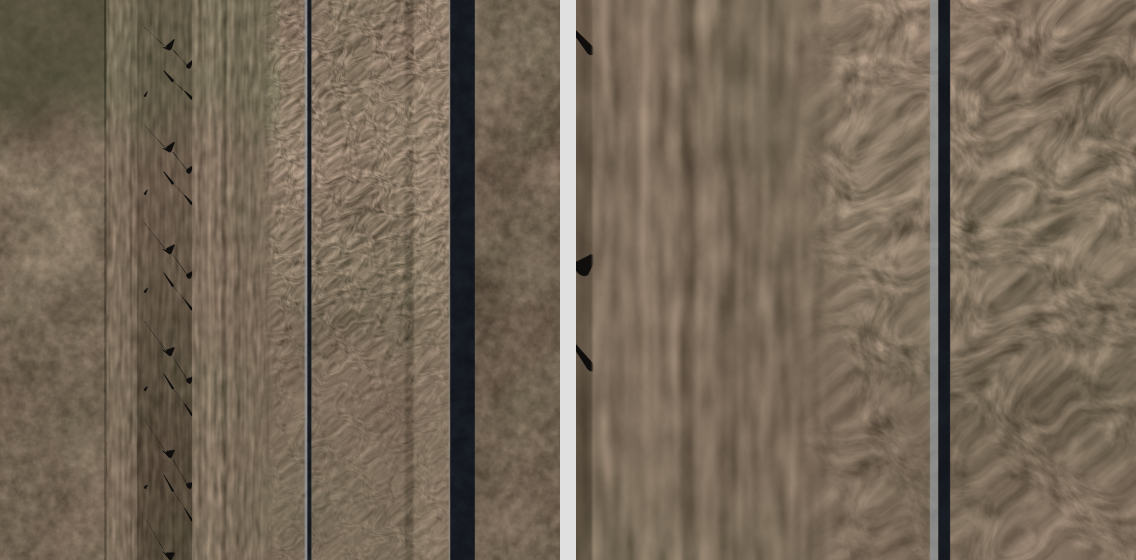
Left, the full canvas; right, a detail of the centre.
This texture is drawn by a WebGL 2 fragment shader. Its source:

```glsl
#version 300 es
precision highp float;
// Weathered wall of vertical strips: mottled plaster, grained mouldings, rough stucco
// and dark gaps. Gradient noise gives the wear; a sheared vertical repeat stacks
// dark twig marks inside the recessed strip.
uniform vec2 u_resolution;
out vec4 fragColor;

const vec3 STONE = vec3(0.47, 0.40, 0.34);
const vec3 TONE_STEP = vec3(0.082, 0.074, 0.068);
const vec3 OLIVE = vec3(-0.025, 0.0, -0.012);
const vec3 NAVY = vec3(0.085, 0.10, 0.125);
const vec3 SOOT = vec3(0.06, 0.055, 0.05);
const vec3 GLINT = vec3(0.58, 0.61, 0.63);

vec2 gradientAt(vec2 cell) {
  vec3 q = fract(cell.xyx * vec3(0.1031, 0.1030, 0.0973));
  q += dot(q, q.yzx + 33.33);
  return fract((q.xx + q.yz) * q.zy) * 2.0 - 1.0;
}

float gradientNoise(vec2 p) {
  vec2 i = floor(p), f = fract(p);
  vec2 w = f * f * f * (f * (f * 6.0 - 15.0) + 10.0);
  vec2 e = vec2(0.0, 1.0);
  float low = mix(dot(gradientAt(i), f), dot(gradientAt(i + e.yx), f - e.yx), w.x);
  float high = mix(dot(gradientAt(i + e), f - e), dot(gradientAt(i + 1.0), f - 1.0), w.x);
  return 1.5 * mix(low, high, w.y);
}

float fbm(vec2 p) {
  float sum = 0.0, amplitude = 0.6;
  for (int i = 0; i < 4; i++) {
    sum += amplitude * gradientNoise(p);
    p = mat2(1.6, 1.2, -1.2, 1.6) * p + 17.3;
    amplitude *= 0.55;
  }
  return sum;
}

// Coverage of the vertical strip between two x positions
float strip(float x, float left, float right, float soft) {
  return smoothstep(left - soft, left + soft, x) * (1.0 - smoothstep(right - soft, right + soft, x));
}

float patchAt(vec2 p, vec2 center, vec2 size) {
  vec2 d = (p - center) / size;
  return exp(-dot(d, d));
}

// Distance to a stroke whose radius runs from r0 to r1
float taper(vec2 p, vec2 a, vec2 b, float r0, float r1) {
  vec2 ab = b - a;
  float h = clamp(dot(p - a, ab) / dot(ab, ab), 0.0, 1.0);
  return length(p - a - ab * h) - mix(r0, r1, h);
}

float plaster(vec2 p) {
  return 1.5 * fbm(p * 8.0) + 1.5 * fbm(p * 48.0 + 5.0);
}

float grain(vec2 p) {
  float ribs = gradientNoise(vec2(p.x * 95.0, 3.37));
  float streaks = gradientNoise(p * vec2(170.0, 22.0)) + gradientNoise(p * vec2(90.0, 34.0) + 9.0);
  return 0.9 * ribs + 0.95 * streaks + 0.7 * fbm(p * vec2(75.0, 45.0));
}

// Side-lit bumps from the height difference towards the light
float stucco(vec2 p, float strength) {
  vec2 q = p * vec2(52.0, 62.0) + 1.4 * gradientNoise(p * 25.0);
  return strength * (fbm(q) - fbm(q + vec2(-0.22, 0.3))) + 0.7 * fbm(p * 9.0 + 3.0) + 0.5 * fbm(p * 90.0);
}

// Twig marks; the repeat grows with x, so each lower copy tilts further
float twigs(vec2 p, float aa) {
  float period = 0.1823 + 0.16 * (p.x - 0.3047);
  float down = 1.0 - p.y;
  float row = floor((down - 0.039) / period);
  vec2 q = vec2(p.x, down - row * period);
  float thin = taper(q, vec2(0.258, 0.049), vec2(0.297, 0.085), 0.0003, 0.0007);
  thin = min(thin, taper(q, vec2(0.309, 0.089), vec2(0.336, 0.119), 0.0008, 0.0008));
  thin = min(thin, taper(q, vec2(0.308, 0.144), vec2(0.330, 0.163), 0.0005, 0.0005));
  float bold = taper(q, vec2(0.302, 0.084), vec2(0.311, 0.071), 0.0055, 0.001);
  bold = min(bold, taper(q, vec2(0.291, 0.085), vec2(0.302, 0.087), 0.0005, 0.003));
  bold = min(bold, taper(q, vec2(0.337, 0.118), vec2(0.343, 0.110), 0.0045, 0.002));
  bold = min(bold, taper(q, vec2(0.293, 0.127), vec2(0.308, 0.144), 0.0008, 0.0026));
  bold = min(bold, taper(q, vec2(0.330, 0.163), vec2(0.342, 0.175), 0.001, 0.0028));
  bold = min(bold, taper(q, vec2(0.259, 0.171), vec2(0.263, 0.164), 0.002, 0.0008));
  float wear = 0.55 + 0.5 * gradientNoise(p * 60.0);
  return max(1.0 - smoothstep(-aa, aa, bold), wear * (1.0 - smoothstep(-aa, aa, thin)));
}

void main() {
  vec2 p = gl_FragCoord.xy / u_resolution;
  float aa = 0.8 / u_resolution.x;

  // Plaster at both sides, with broad stains
  float topStain = smoothstep(0.70, 0.86, p.y + 0.08 * fbm(p * 10.0)) * (1.0 - step(0.5, p.x));
  float tone = plaster(p) * (1.0 - 0.6 * topStain) - 1.1 * topStain;
  tone += 1.0 * patchAt(p, vec2(0.10, 0.60), vec2(0.09, 0.09)) - 0.5 * patchAt(p, vec2(0.06, 0.2), vec2(0.12));
  tone += 0.8 * patchAt(p, vec2(0.91, 0.89), vec2(0.07)) - 1.3 * patchAt(p, vec2(0.87, 0.45), vec2(0.05, 0.06));
  tone -= 0.35 * strip(p.x, 0.849, 1.1, aa);

  // Grained mouldings, then rough stucco
  float glow = 0.9 * patchAt(p, vec2(0.55, 0.72), vec2(0.4, 0.25));
  float wood = grain(p);
  tone = mix(tone, 0.35 + wood, strip(p.x, 0.189, 0.50, 0.001));
  float rough = stucco(p, 1.6 + 1.6 * smoothstep(0.25, 0.6, p.y));
  rough += 0.25 + glow - 0.9 * patchAt(p, vec2(0.645, 0.62), vec2(0.05));
  rough -= 0.5 * patchAt(p, vec2(0.62, 0.42), vec2(0.2, 0.05));
  tone = mix(tone, rough, smoothstep(0.455, 0.505, p.x) * strip(p.x, 0.4, 0.802, aa));
  tone += 0.45 * strip(p.x, 0.739, 0.802, 0.002);

  // Recess, grooves and edges
  float recess = strip(p.x, 0.245, 0.343, 0.0012);
  tone = mix(tone, 0.75 * wood - mix(1.5, 0.6, smoothstep(0.15, 0.7, p.y)), recess);
  tone -= 1.5 * strip(p.x, 0.186, 0.191, 0.0015) + 0.7 * strip(p.x, 0.232, 0.236, 0.002);
  tone -= 0.8 * strip(p.x, 0.354, 0.361, 0.003) + 1.0 * strip(p.x, 0.395, 0.404, 0.003);
  tone -= 0.9 * strip(p.x, 0.723, 0.738, 0.004);
  vec3 color = STONE + TONE_STEP * clamp(tone, -2.6, 3.2);
  color += OLIVE * (0.5 + topStain + fbm(p * 5.0 + 2.0));

  // Twigs and dark gaps
  color = mix(color, SOOT, twigs(p, aa) * recess);
  color = mix(color, GLINT, 0.7 * strip(p.x, 0.544, 0.549, aa));
  vec3 gap = NAVY * (1.0 + 0.35 * fbm(p * 35.0));
  color = mix(color, gap, strip(p.x, 0.549, 0.556, aa));
  color = mix(color, GLINT, 0.35 * strip(p.x, 0.801, 0.804, aa));
  color = mix(color, gap, strip(p.x, 0.804, 0.848, aa));
  fragColor = vec4(color, 1.0);
}
```
